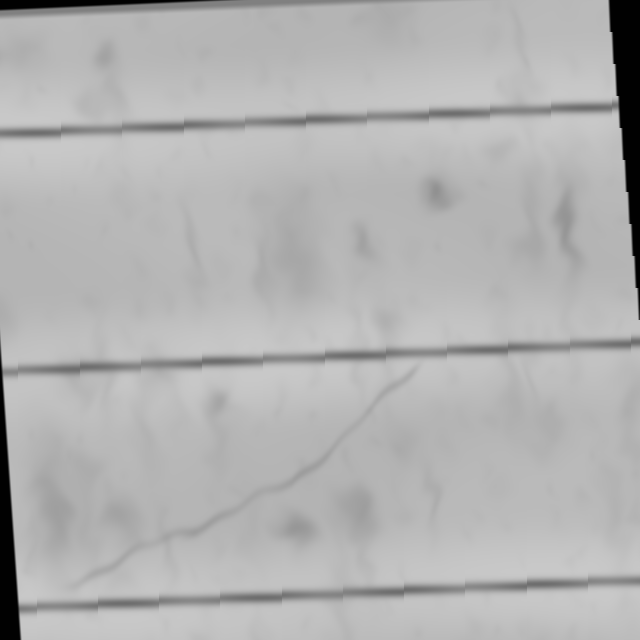
Reproduce this texture procedurally as a WebGL 1 fragment shader.

```glsl
precision highp float;

uniform vec2 u_resolution;

// Layout
const float JOINT_PITCH = 0.371;
const float JOINT_TOP = 0.790;
const float JOINT_SLOPE = 0.0455;
const float JOINT_HALF_WIDTH = 0.0085;
const float STEP_LENGTH = 0.0957;
const float STEP_PHASE = 0.30;
const float LEAN = 0.09;
const float EDGE_SOFTNESS = 0.0025;

// Tones
const vec3 TINT = vec3(1.0);
const float BOARD_MIDDLE = 0.712;
const float BOARD_RIM = 0.768;
const float JOINT_TONE = 0.43;
const float TOP_BAND_TONE = 0.50;
const float OUTSIDE_TONE = 0.005;

// Wear
const float CRACK_DEPTH = 0.085;
const float SPOT_DEPTH = 0.085;
const float STREAK_DEPTH = 0.05;
const float MOTTLE_DEPTH = 0.022;

float hash(vec2 p) {
  vec3 q = fract(p.xyx * vec3(0.1031, 0.1030, 0.0973));
  q += dot(q, q.yzx + 33.33);
  return fract((q.x + q.y) * q.z);
}

// Soft blots, at most one per jittered cell
float cellBlots(vec2 p, float density, float seed) {
  vec2 cell = floor(p);
  float total = 0.0;
  for (int j = -1; j <= 1; j++) {
    for (int i = -1; i <= 1; i++) {
      vec2 id = cell + vec2(float(i), float(j));
      vec2 key = id + seed;
      vec2 centre = id + 0.15 + 0.7 * vec2(hash(key), hash(key + 19.7));
      float strength = step(hash(key + 41.3), density) * (0.35 + 0.65 * hash(key + 67.1));
      float radius = mix(0.18, 0.38, hash(key + 83.9));
      vec2 d = (p - centre) / radius;
      total += strength * exp(-dot(d, d));
    }
  }
  return total;
}

float stain(vec2 p, vec2 centre, vec2 radius) {
  vec2 d = p - centre;
  d.x += LEAN * d.y;
  d /= radius;
  return exp(-dot(d, d));
}

// Layered sines that make blot outlines ragged
vec2 ragged(vec2 p) {
  vec2 w = sin(p.yx * vec2(47.0, 39.0) + 3.0 * sin(p * 23.0));
  w += 0.6 * sin(p.yx * vec2(103.0, 91.0) + 2.0 * sin(p * 61.0) + 1.7);
  return p + 0.006 * w;
}

float crack(vec2 p) {
  float x = p.x - 0.456;
  float path = 0.245 + 0.45 * x + 0.47 * max(x, 0.0);
  path += 0.006 * sin(p.x * 34.0) + 0.003 * sin(p.x * 97.0);
  float line = exp(-pow((p.y - path) / 0.0085, 2.0));
  float extent = smoothstep(0.08, 0.13, p.x) * (1.0 - smoothstep(0.64, 0.67, p.x));
  return line * extent * (0.75 + 0.25 * sin(p.x * 41.0 + 1.0));
}

float wear(vec2 uv) {
  vec2 p = ragged(uv);
  vec2 board = vec2(p.x + LEAN * p.y, p.y - JOINT_SLOPE * p.x);
  float depth = SPOT_DEPTH * cellBlots(board * vec2(11.0, 9.0), 0.24, 5.0);
  depth += STREAK_DEPTH * cellBlots(board * vec2(21.0, 4.0), 0.24, 31.0);
  depth += MOTTLE_DEPTH * (cellBlots(board * vec2(24.0, 17.0), 0.6, 57.0) - 0.3);
  // Broad stains
  depth += 0.09 * stain(p, vec2(0.085, 0.20), vec2(0.030, 0.11));
  depth += 0.075 * stain(p, vec2(0.462, 0.60), vec2(0.042, 0.09));
  depth += 0.12 * stain(p, vec2(0.887, 0.65), vec2(0.014, 0.07));
  depth += 0.14 * stain(p, vec2(0.686, 0.70), vec2(0.021, 0.021));
  depth += 0.12 * stain(p, vec2(0.462, 0.172), vec2(0.026, 0.028));
  return depth + CRACK_DEPTH * crack(uv);
}

void main() {
  vec2 uv = gl_FragCoord.xy / u_resolution;
  float soft = max(EDGE_SOFTNESS, 1.0 / u_resolution.y);

  // Joints rise in short level steps
  float row = floor((uv.y - JOINT_TOP - JOINT_SLOPE * uv.x) / JOINT_PITCH + 0.5);
  float phase = STEP_PHASE - 0.3 * (row + 1.0);
  float level = (floor(uv.x / STEP_LENGTH - phase) + 0.5 + phase) * STEP_LENGTH;
  float steppedX = mix(uv.x, level, 0.75);
  float toJoint = abs(uv.y - JOINT_TOP - JOINT_SLOPE * steppedX - row * JOINT_PITCH);

  // Boards, paler beside the joints
  float tone = mix(BOARD_RIM, BOARD_MIDDLE, smoothstep(0.015, 0.125, toJoint));
  tone += 0.012 * sin(uv.x * 7.0 + 2.0 * sin(uv.y * 9.0));
  tone -= wear(uv);
  float joint = exp(-pow(toJoint / JOINT_HALF_WIDTH, 2.0));
  float jointWear = 0.85 + 0.15 * sin(uv.x * 29.0 + row * 2.0);
  tone = mix(tone, JOINT_TONE, joint * jointWear);

  // Shaded band along the top
  float band = smoothstep(-0.006, 0.006, uv.y - 0.973 - 0.040 * uv.x);
  tone = mix(tone, TOP_BAND_TONE, band);

  // Dark surround, notched on the right
  float notchY = mix(uv.y, (floor(uv.y * 20.0) + 0.5) / 20.0, 0.6);
  float left = uv.x - 0.0695 * (0.469 - uv.y);
  float right = 0.950 + 0.1 * (1.0 - notchY) - uv.x;
  float top = 0.984 + 0.045 * uv.x - uv.y;
  float inside = smoothstep(-soft, soft, min(min(left, right), top));
  gl_FragColor = vec4(TINT * mix(OUTSIDE_TONE, tone, inside), 1.0);
}
```
